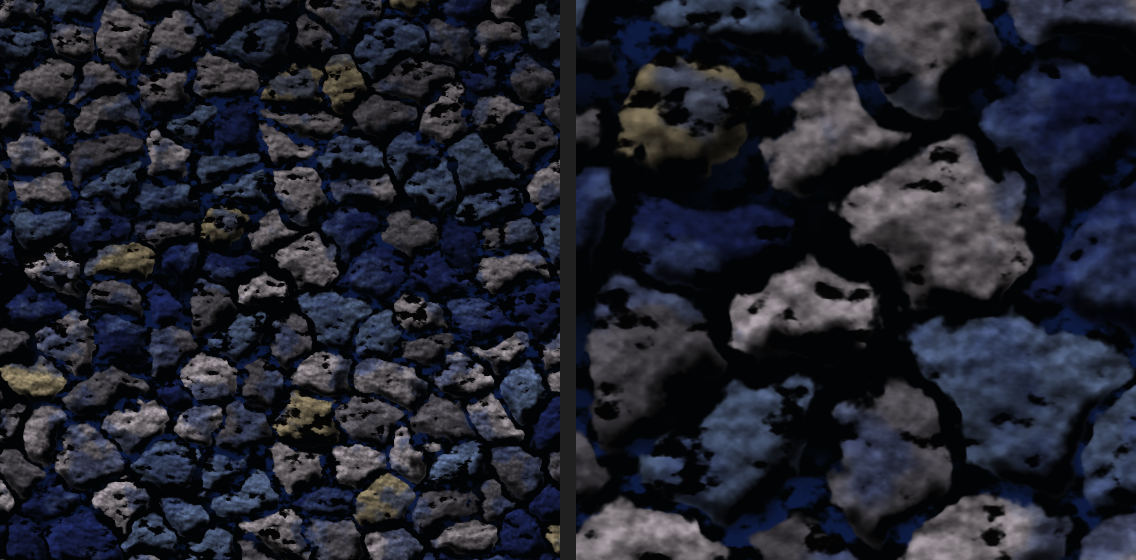
Left: the whole. Right: its middle third, enlarged.
Give the GLSL for this texture, as a Shadertoy shader.

```glsl
// Dry stone wall at dusk: rugged grey and blue stones over black joints.
// Staggered Voronoi cells, warped by noise, give the stones; two samples
// of their domed height give top light and dark undersides.
#define GRID vec2(9.0, 14.5)
#define JITTER vec2(0.75, 0.7)
#define CELL_ASPECT vec2(1.45, 1.0)
#define CORNER_ROUND 0.12
#define RUGGEDNESS 0.3
#define GAP_MIN 0.03
#define GAP_MAX 0.12
#define LIGHT_STEP vec2(-0.04, 0.14)
#define RELIEF 1.7

const vec3 WARM_GREY = vec3(0.38, 0.36, 0.375);
const vec3 DARK_GREY = vec3(0.235, 0.225, 0.245);
const vec3 BLUE_GREY = vec3(0.22, 0.265, 0.355);
const vec3 NAVY = vec3(0.07, 0.095, 0.22);
const vec3 TAN = vec3(0.38, 0.345, 0.27);
const vec3 JOINT_BLACK = vec3(0.006, 0.012, 0.016);
const vec3 JOINT_BLUE = vec3(0.05, 0.10, 0.25);

float hash(vec2 p) {
    return fract(sin(dot(p, vec2(127.1, 311.7))) * 43758.5453);
}

float noise(vec2 p) {
    vec2 i = floor(p), f = fract(p);
    f = f * f * (3.0 - 2.0 * f);
    return mix(mix(hash(i), hash(i + vec2(1, 0)), f.x),
               mix(hash(i + vec2(0, 1)), hash(i + vec2(1, 1)), f.x), f.y);
}

float fbm(vec2 p) {
    float sum = 0.0, amp = 0.533;
    for (int i = 0; i < 4; i++) {
        sum += amp * noise(p);
        p = mat2(1.6, 1.2, -1.2, 1.6) * p + 7.3;
        amp *= 0.5;
    }
    return sum;
}

float smoothMin(float a, float b, float k) {
    float h = max(k - abs(a - b), 0.0) / k;
    return min(a, b) - 0.25 * k * h * h;
}

vec2 stoneCentre(vec2 cell) {
    vec2 offset = vec2(hash(cell), hash(cell + 41.7)) - 0.5;
    return cell + 0.5 + JITTER * offset + vec2(0.5 * mod(cell.y, 2.0), 0.0);
}

// Distance inside the stone outline (negative in the joints) and stone id
float stoneInset(vec2 p, out vec2 id) {
    vec2 base = floor(p), nearest = vec2(9.0);
    id = base;
    for (int y = -1; y <= 1; y++)
    for (int x = -2; x <= 2; x++) {
        vec2 cell = base + vec2(x, y);
        vec2 r = (stoneCentre(cell) - p) * CELL_ASPECT;
        if (dot(r, r) < dot(nearest, nearest)) { nearest = r; id = cell; }
    }
    float edge = 2.0;
    for (int y = -2; y <= 2; y++)
    for (int x = -2; x <= 2; x++) {
        if (x == 0 && y == 0) continue;
        vec2 r = (stoneCentre(id + vec2(x, y)) - p) * CELL_ASPECT;
        float d = dot(0.5 * (nearest + r), normalize(r - nearest));
        edge = smoothMin(edge, d, CORNER_ROUND);
    }
    return edge - mix(GAP_MIN, GAP_MAX, hash(id + 5.3));
}

vec3 stoneColour(vec2 id) {
    float kind = hash(id + 13.1);
    vec3 colour = WARM_GREY;
    if (kind < 0.60) colour = DARK_GREY;
    if (kind < 0.40) colour = BLUE_GREY;
    if (kind < 0.20) colour = NAVY;
    if (kind > 0.95) colour = TAN;
    return colour * mix(0.85, 1.12, hash(id + 29.9));
}

void mainImage(out vec4 fragColor, in vec2 fragCoord) {
    vec2 uv = fragCoord / iResolution.y;

    // Bend the outlines broadly, then chip them finely
    vec2 bend = vec2(noise(uv * 15.0), noise(uv * 15.0 + 31.0)) - 0.5;
    vec2 chip = vec2(fbm(uv * 45.0), fbm(uv * 45.0 + 17.0)) - 0.5;
    vec2 p = uv * GRID + 0.4 * bend + RUGGEDNESS * chip;

    // Domed height here and a step towards the light
    vec2 id, idAbove;
    float inset = stoneInset(p, id);
    float dome = smoothstep(0.0, 0.3, inset);
    float domeAbove = smoothstep(0.0, 0.3, stoneInset(p + LIGHT_STEP, idAbove));
    float light = clamp(0.9 + RELIEF * (dome - domeAbove), 0.0, 1.12);

    // Rough surface: bumps, pits and fine grain
    vec2 surface = uv * vec2(50.0, 75.0) + 19.0 * hash(id);
    float rough = fbm(surface);
    float bump = rough - fbm(surface + vec2(-0.15, 0.4));
    float pitLevel = mix(0.18, 0.42, hash(id + 3.7));
    float pits = smoothstep(pitLevel - 0.06, pitLevel + 0.06, rough);
    float grain = mix(0.85, 1.15, noise(uv * 230.0));

    // Stones with blue weathering, darker towards the top of the wall
    vec3 stone = stoneColour(id);
    float weather = smoothstep(0.52, 0.68, fbm(uv * 20.0 + 3.0));
    stone = mix(stone, mix(NAVY, BLUE_GREY, rough), 0.7 * weather);
    stone *= light * grain * clamp(1.0 + 1.7 * bump, 0.45, 1.3);
    stone *= mix(0.06, 1.0, pits);
    stone *= mix(1.05, 0.74, smoothstep(0.4, 0.9, uv.y));

    // Joints: black shadow with patches of blue rubble
    float rubble = smoothstep(0.46, 0.66, fbm(uv * vec2(75.0, 95.0)));
    rubble *= smoothstep(0.3, 0.65, noise(uv * 9.0 + 4.0)) * (1.0 - domeAbove);
    vec3 joint = mix(JOINT_BLACK, JOINT_BLUE, rubble);

    vec3 colour = mix(joint, max(stone, JOINT_BLACK), smoothstep(-0.01, 0.04, inset));
    fragColor = vec4(colour, 1.0);
}
```
